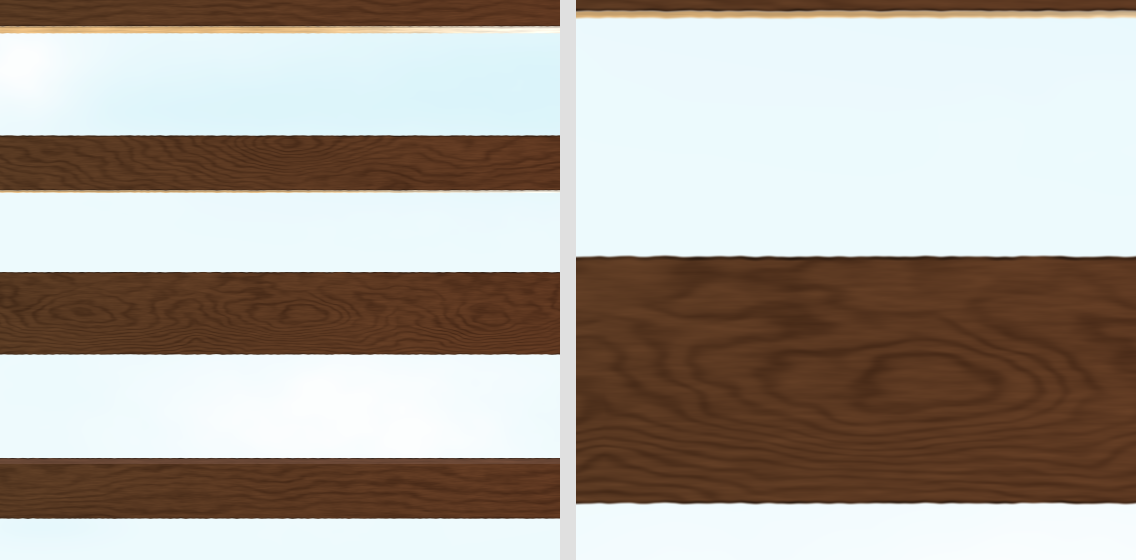
Left, the full canvas; right, a detail of the centre.
Reproduce this pattern procedurally as a three.js fragment shader.

```glsl
// Four horizontal walnut slats with lit lower lips against a pale cloudy sky.
#define SLATS 4
#define SOFT 0.0010
#define RING_DENSITY 55.0
#define KNOT_SQUASH 3.4
#define WOOD_DARK vec3(0.285, 0.172, 0.098)
#define WOOD_LIGHT vec3(0.395, 0.252, 0.152)
#define BEVEL_COLOR vec3(0.440, 0.305, 0.240)
#define LIP_COLOR vec3(0.900, 0.730, 0.500)
#define SKY_PALE vec3(0.930, 0.980, 0.993)
#define SKY_CYAN vec3(0.855, 0.957, 0.980)
#define CLOUD vec3(0.990, 0.995, 0.998)

varying vec2 vUv;

vec2 hashGradient(vec2 cell) {
  float a = fract(sin(dot(cell, vec2(127.1, 311.7))) * 4375.85) * 6.2832;
  return vec2(cos(a), sin(a));
}

float gradientNoise(vec2 p) {
  vec2 i = floor(p), f = fract(p);
  vec2 u = f * f * f * (f * (f * 6.0 - 15.0) + 10.0);
  vec2 e = vec2(1.0, 0.0);
  float low = mix(dot(hashGradient(i), f), dot(hashGradient(i + e), f - e), u.x);
  float high = mix(dot(hashGradient(i + e.yx), f - e.yx),
                   dot(hashGradient(i + 1.0), f - 1.0), u.x);
  return mix(low, high, u.y);
}

float fbm(vec2 p) {
  float sum = 0.0, amp = 1.0;
  for (int i = 0; i < 4; i++) {
    sum += amp * gradientNoise(p);
    p = p * 2.03 + 17.3;
    amp *= 0.5;
  }
  return sum;
}

float blob(vec2 p, vec2 center, vec2 size) {
  vec2 d = (p - center) / size;
  return exp(-dot(d, d));
}

float band(float y, float bottom, float top) {
  return smoothstep(bottom - SOFT, bottom + SOFT, y)
       * (1.0 - smoothstep(top - SOFT, top + SOFT, y));
}

vec3 sky(vec2 p) {
  float wisps = fbm(p * vec2(4.0, 6.0));
  float cyan = blob(p, vec2(0.95, 0.84), vec2(0.6, 0.16))
             + 0.5 * blob(p, vec2(0.3, 0.8), vec2(0.3, 0.07))
             + 0.4 * blob(p, vec2(0.08, 0.06), vec2(0.12, 0.03));
  float cloud = blob(p, vec2(0.02, 0.89), vec2(0.12, 0.09))
              + blob(p, vec2(0.63, 0.25), vec2(0.36, 0.12));
  vec3 color = mix(SKY_PALE, SKY_CYAN, clamp(cyan + 0.2 * wisps, 0.0, 1.0));
  return mix(color, CLOUD, clamp(cloud * (1.0 + 0.6 * wisps) + 0.2 * wisps, 0.0, 1.0));
}

// knot: center, radius, ring count; figure: wander, slant, knot spacing
vec3 wood(vec2 p, vec4 knot, vec3 figure, float seed) {
  vec2 d = p - knot.xy;
  d.x = mod(d.x + 0.5 * figure.z, figure.z) - 0.5 * figure.z;
  d *= vec2(1.0, KNOT_SQUASH) / knot.z;
  float field = p.y * RING_DENSITY + knot.w * exp(-dot(d, d))
              + figure.x * fbm(p * vec2(5.0, 14.0) + seed)
              + figure.y * min(p.x - knot.x, 0.0);
  float ring = pow(0.5 + 0.5 * sin(6.2832 * field), 2.0);
  float strength = 0.45 + 0.4 * gradientNoise(p * vec2(6.0, 20.0) - seed);
  float fibre = fbm(p * vec2(22.0, 230.0) + seed);
  float pore = gradientNoise(p * vec2(60.0, 420.0) - seed);
  float tone = 0.68 - strength * ring + 0.32 * fibre + 0.16 * pore
             + 0.22 * gradientNoise(p * vec2(3.0, 16.0) + seed);
  vec3 color = mix(WOOD_DARK, WOOD_LIGHT, clamp(tone, -0.2, 1.25));
  return color * mix(vec3(0.98, 1.02, 1.02), vec3(1.04, 0.97, 0.95), p.x);
}

void main() {
  vec2 p = vUv;
  vec3 color = sky(p);
  for (int i = 0; i < SLATS; i++) {
    // slat: bottom, top, lip height, bevel height
    vec4 slat = vec4(0.953, 1.02, 0.0125, 0.0);
    vec4 knot = vec4(0.3, 1.1, 0.2, 1.0);
    vec3 figure = vec3(1.2, 0.0, 2.0);
    if (i == 1) {
      slat = vec4(0.660, 0.758, 0.0040, 0.0);
      knot = vec4(0.51, 0.742, 0.115, 5.5);
      figure = vec3(2.2, 17.0, 2.0);
    } else if (i == 2) {
      slat = vec4(0.367, 0.514, 0.0, 0.0);
      knot = vec4(0.53, 0.428, 0.150, 6.0);
      figure = vec3(2.6, 0.0, 0.36);
    } else if (i == 3) {
      slat = vec4(0.074, 0.182, 0.0, 0.0105);
      knot = vec4(0.08, 0.125, 0.130, 2.0);
      figure = vec3(1.4, 0.0, 2.0);
    }
    float seed = 13.7 * float(i);
    float ragged = 0.0007 * gradientNoise(vec2(p.x * 110.0, seed));
    float y = p.y + ragged;

    // Lit lip fading to white at the right
    float streak = fbm(p * vec2(14.0, 260.0) + seed);
    vec3 lip = mix(LIP_COLOR, vec3(1.0, 0.97, 0.91), smoothstep(0.45, 1.0, p.x));
    lip *= 1.0 + 0.12 * streak;
    lip *= 1.0 - 0.15 * band(y, slat.x - 0.003, slat.x);
    color = mix(color, lip, band(y, slat.x - slat.z, slat.x) * step(0.001, slat.z));

    // Slat face, pale bevel and dark worn rims
    vec3 face = wood(p, knot, figure, seed);
    float bevel = band(y, slat.y - slat.w, slat.y) * step(0.001, slat.w);
    face = mix(face, BEVEL_COLOR * (1.0 + 0.12 * streak), 0.75 * bevel);
    float rim = band(y, slat.y - 0.002, slat.y) + band(y, slat.x, slat.x + 0.0015);
    face *= 1.0 - rim * (0.35 + 0.4 * gradientNoise(vec2(p.x * 70.0, seed)));
    color = mix(color, face, band(y, slat.x, slat.y));
  }
  gl_FragColor = vec4(color, 1.0);
}
```
